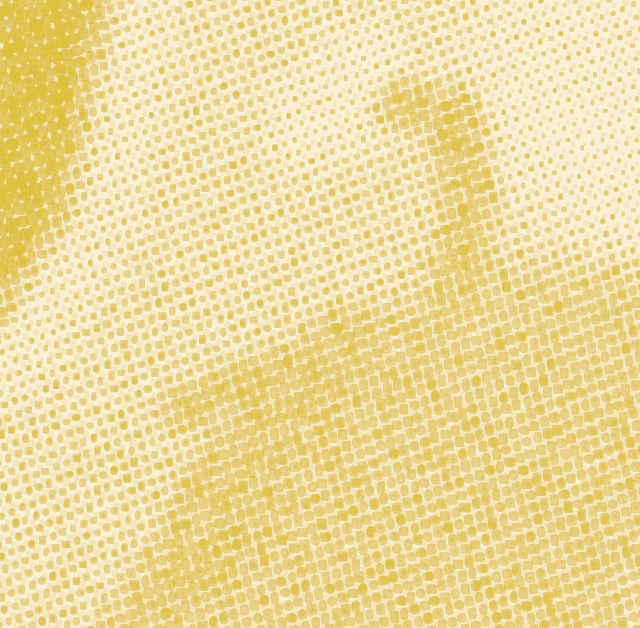
Write a Shadertoy shader that draws this pattern.

```glsl
// Golden halftone: a tilted screen of uneven translucent dots sized by soft folds of shade.

const float CELLS = 59.3;                     // screen cells per canvas width
const float TILT = 0.32175;                   // screen angle, atan(1/3)
const vec2 STRETCH = vec2(1.0, 1.197);        // the screen is taller than wide
const vec2 ANCHOR = vec2(0.413, 0.552);       // centre of one dot
const float JITTER = 0.12;                    // dot displacement, in cells
const vec2 GHOST_SHIFT = vec2(0.42, 0.36);    // offset of the pale screen, in cells
const float GHOST_INK = 0.2;
const float R_BASE = 0.325;                   // dot radii, in cells
const float R_GROUND = 0.44;
const float R_FOLD = 0.485;
const float R_CORNER = 0.55;
const float MOTTLE = 0.05;
const vec3 INKS[6] = vec3[6](
    vec3(0.975, 0.943, 0.835), vec3(0.95, 0.90, 0.73), vec3(0.93, 0.85, 0.60),
    vec3(0.91, 0.81, 0.50), vec3(0.89, 0.78, 0.38), vec3(0.87, 0.76, 0.24));

vec3 hash3(vec2 p) {
    vec3 q = fract(p.xyx * vec3(0.1031, 0.1030, 0.0973));
    q += dot(q, q.yxz + 33.33);
    return fract((q.xxy + q.yzz) * q.zyx);
}

float gradientNoise(vec2 p) {
    vec2 i = floor(p), f = fract(p);
    vec2 u = f * f * (3.0 - 2.0 * f);
    vec4 n;
    for (int k = 0; k < 4; k++) {
        vec2 c = vec2(k & 1, k >> 1);
        n[k] = dot(hash3(i + c + 50.0).xy * 2.0 - 1.0, f - c);
    }
    return mix(mix(n.x, n.y, u.x), mix(n.z, n.w, u.x), u.y);
}

// Soft brush stroke from a to b, fading out at the given width
float stroke(vec2 p, vec2 a, vec2 b, float width) {
    vec2 v = b - a;
    float t = clamp(dot(p - a, v) / dot(v, v), 0.0, 1.0);
    return 1.0 - smoothstep(0.2 * width, width, length(p - a - v * t));
}

// Dot radius at a point: highlights, shaded ground, folds and dark corner
float dotRadius(vec2 p) {
    float r = R_BASE + MOTTLE * gradientNoise(p * 6.0);
    r -= 0.12 * stroke(p, vec2(0.88, 0.88), vec2(1.02, 0.68), 0.27);
    r -= 0.10 * stroke(p, vec2(0.48, 0.80), vec2(0.56, 0.87), 0.13);
    r -= 0.06 * max(stroke(p, vec2(0.23, 0.98), vec2(0.17, 0.66), 0.09),
                    stroke(p, vec2(0.17, 0.66), vec2(0.02, 0.40), 0.09));

    float under = min(0.344 + (p.x - 0.28) * 0.48, 0.56) - p.y;
    float beside = p.x - 0.20 - 0.66 * p.y;
    r = mix(r, R_GROUND, smoothstep(-0.06, 0.05, min(under, beside)));

    float fold = stroke(p, vec2(0.63, 0.82), vec2(0.71, 0.80), 0.065);
    fold = max(fold, stroke(p, vec2(0.71, 0.80), vec2(0.73, 0.68), 0.075));
    fold = max(fold, stroke(p, vec2(0.73, 0.68), vec2(0.71, 0.53), 0.055));
    fold = max(fold, stroke(p, vec2(0.23, 0.00), vec2(0.38, 0.27), 0.10));
    fold = max(fold, stroke(p, vec2(0.38, 0.27), vec2(0.54, 0.45), 0.08));
    fold = max(fold, stroke(p, vec2(0.29, 0.345), vec2(0.45, 0.40), 0.06));
    r = mix(r, R_FOLD, fold);

    float corner = min(0.01 + (p.y - 0.46) * 0.65, 0.125 + (p.y - 0.63) * 0.2) - p.x;
    return mix(r, R_CORNER, smoothstep(-0.02, 0.07, corner));
}

// Rounded blot whose proportions and squareness vary with its seed
float blot(vec2 d, float r, vec3 seed, float edge) {
    float narrow = mix(0.83, 1.12, seed.x);
    float power = mix(2.0, 5.5, seed.y * seed.y);
    d = abs(d * vec2(narrow, 1.0 / narrow)) + 1e-4;
    float dist = pow(pow(d.x, power) + pow(d.y, power), 1.0 / power);
    return 1.0 - smoothstep(-edge, edge, dist - r);
}

// Ink density of one screen; the ghost screen is paler and looser
float screenInk(vec2 p, vec2 shift, bool ghost, float edge) {
    mat2 turn = mat2(cos(TILT), sin(TILT), -sin(TILT), cos(TILT));
    vec2 s = (p - ANCHOR) / STRETCH * CELLS;
    vec2 home = floor(s * turn - shift + 0.5);
    float ink = 0.0;
    for (int y = -1; y <= 1; y++)
    for (int x = -1; x <= 1; x++) {
        vec2 id = home + vec2(x, y);
        vec2 centre = turn * (id + shift);
        vec3 place = hash3(id + (ghost ? 371.0 : 137.0));
        vec3 shape = hash3(id + (ghost ? 613.0 : 251.0));
        vec2 d = s - centre - (place.xy - 0.5) * JITTER * (ghost ? 2.5 : 1.0);
        float r = dotRadius(ANCHOR + centre * STRETCH / CELLS);
        if (ghost) {
            ink += GHOST_INK * blot(d, r * mix(0.75, 1.15, place.z), shape, edge);
        } else {
            float body = 0.50 + 0.12 * shape.z + 0.2 * smoothstep(0.47, 0.56, r);
            r *= mix(0.93, 1.08, place.z);
            ink += body * blot(d, r, shape, edge);
            // Darker core, slightly off centre
            float core = r * mix(0.25, 0.8, shape.z);
            ink += 0.25 * step(0.5, place.z) * blot(d + (shape.xy - 0.5) * 0.2, core, place, edge);
        }
    }
    return ink;
}

void mainImage(out vec4 fragColor, in vec2 fragCoord) {
    vec2 p = fragCoord / iResolution.x;
    float edge = 0.45 * CELLS / iResolution.x;
    float ink = screenInk(p, vec2(0.0), false, edge);
    ink += screenInk(p, GHOST_SHIFT, true, edge) * (1.0 - 0.7 * min(ink, 1.0));

    // Step through the inks from paper to full gold
    vec3 colour = INKS[0];
    for (int i = 1; i < 6; i++)
        colour = mix(colour, INKS[i], clamp(ink * 5.0 - float(i - 1), 0.0, 1.0));
    fragColor = vec4(colour, 1.0);
}
```
